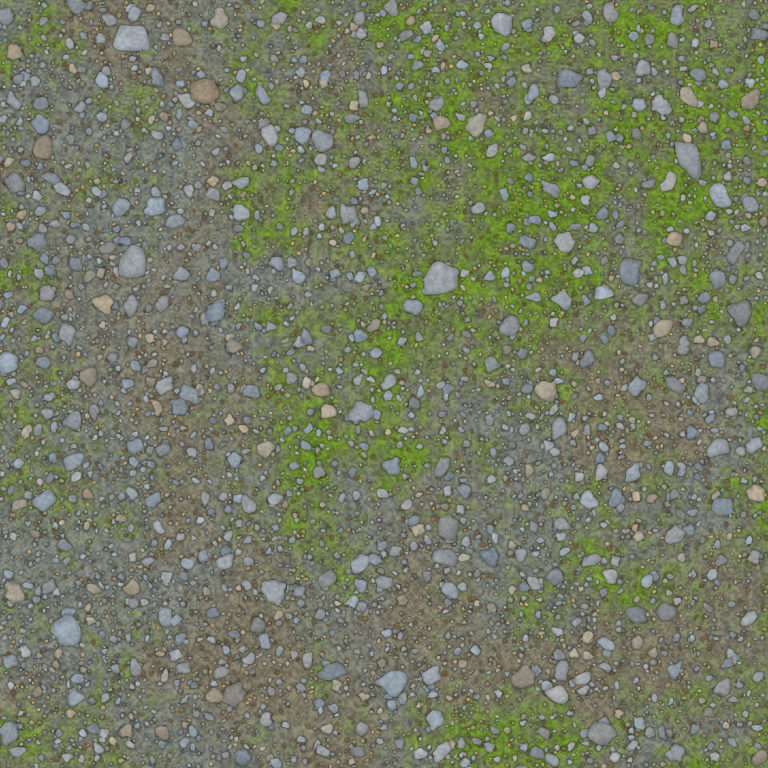
This texture is drawn by a Shadertoy shader. Its source:

```glsl
// Mossy gravel ground: grainy soil with patches of moss, strewn with worn stones.
// Soil and moss blend by layered value noise; each size of stone is a jittered
// grid of softened random polygons, drawn from the smallest to the largest.

const vec3 SOIL_BROWN  = vec3(0.47, 0.45, 0.38);
const vec3 SOIL_GREY   = vec3(0.46, 0.48, 0.45);
const vec3 MOSS_DULL   = vec3(0.43, 0.475, 0.32);
const vec3 MOSS_BRIGHT = vec3(0.40, 0.52, 0.17);
const vec3 STONE_COOL  = vec3(0.58, 0.61, 0.635);
const vec3 STONE_WARM  = vec3(0.64, 0.61, 0.55);
const vec3 CHIP_TAN    = vec3(0.69, 0.60, 0.43);
const vec3 CHIP_BROWN  = vec3(0.50, 0.39, 0.27);
const float GRAIN_CONTRAST = 0.52;
const float SHADOW_DEPTH   = 0.24;
const float SHADOW_WIDTH   = 0.0035;
const float TAU = 6.2831853;
const int SIDES = 7;

float hash(vec2 p) {
    return fract(sin(dot(p, vec2(127.1, 311.7))) * 43758.5453);
}

float noise(vec2 p) {
    vec2 i = floor(p), f = fract(p);
    f = f * f * (3.0 - 2.0 * f);
    return mix(mix(hash(i), hash(i + vec2(1, 0)), f.x),
               mix(hash(i + vec2(0, 1)), hash(i + vec2(1, 1)), f.x), f.y);
}

float fbm(vec2 p) {
    float sum = 0.0, amplitude = 0.5;
    for (int i = 0; i < 4; i++) {
        sum += amplitude * noise(p);
        p = mat2(1.6, 1.2, -1.2, 1.6) * p + 7.3;
        amplitude *= 0.5;
    }
    return sum / 0.9375;
}

// Signed distance to a polygon of random sides with softened corners
float pebble(vec2 q, float radius, vec2 id) {
    const float SHARPNESS = 11.0;
    float sum = 0.0;
    for (int k = 0; k < SIDES; k++) {
        vec2 key = id + float(k) * 3.17;
        float angle = (float(k) + 0.8 * hash(key)) * TAU / float(SIDES);
        float side = mix(0.72, 1.12, hash(key + 41.0));
        float reach = dot(q, vec2(cos(angle), sin(angle))) / radius - side;
        sum += exp2(SHARPNESS * reach);
    }
    return radius * log2(sum) / SHARPNESS;
}

// Paints one grid of stones over the colour; sizes are in cells
void scatter(vec2 uv, float cells, float density, vec2 sizes, float seed,
             vec3 mainTint, vec3 rareTint, float rareShare, inout vec3 color) {
    vec2 p = uv * cells, home = floor(p);
    vec2 ragged = vec2(noise(p * 4.5 + seed), noise(p * 4.5 + seed + 31.0)) - 0.5;
    float nearest = 1e3, nearRadius = 1.0;
    vec2 nearId = home, nearOffset = vec2(0);

    for (int y = -1; y <= 1; y++)
    for (int x = -1; x <= 1; x++) {
        vec2 cell = home + vec2(x, y), id = cell + seed;
        float crowding = 0.65 + 0.7 * noise(cell / cells * 7.0 + seed);
        if (hash(id) > density * crowding) continue;
        vec2 jitter = vec2(hash(id + 11.3), hash(id + 23.9)) - 0.5;
        float pick = hash(id + 37.1);
        float radius = mix(sizes.x, sizes.y, pick * pick);
        vec2 offset = p - cell - 0.5 - 0.7 * jitter;
        float turn = TAU * hash(id + 53.7);
        vec2 q = mat2(cos(turn), sin(turn), -sin(turn), cos(turn)) * offset;
        q.y *= mix(1.0, 1.65, hash(id + 67.3));
        q += ragged * radius * 0.45;
        if (dot(q, q) > 6.0 * radius * radius) continue;
        float d = pebble(q, radius, id);
        if (d < nearest) {
            nearest = d;
            nearRadius = radius;
            nearId = id;
            nearOffset = offset;
        }
    }

    // Dark contact line in the surrounding soil
    float gap = max(nearest, 0.0) / cells;
    color *= 1.0 - SHADOW_DEPTH * (1.0 - smoothstep(0.0, SHADOW_WIDTH, gap));

    // Weathered face, lit from the upper left
    float rare = step(hash(nearId + 71.9), rareShare);
    vec3 face = mix(mainTint, rareTint, rare);
    face *= 0.86 + 0.25 * hash(nearId + 83.1);
    face += vec3(-0.025, 0.0, 0.025) * (hash(nearId + 97.7) - 0.5) * 2.0;
    face *= 1.0 + 0.20 * (fbm(uv * 95.0 + seed) - 0.5) + 0.15 * (noise(uv * 330.0) - 0.5);
    face *= 1.0 + 0.05 * clamp(dot(nearOffset, vec2(-0.6, 0.8)) / nearRadius, -1.0, 1.0);
    face *= 1.0 - 0.13 * smoothstep(-0.30, 0.0, nearest / nearRadius);
    float edge = 0.9 * cells / iResolution.y;
    color = mix(color, face, 1.0 - smoothstep(-edge, edge, nearest));
}

vec3 ground(vec2 uv) {
    float broad = fbm(uv * 4.5 + 3.1);
    float patches = fbm(uv * 22.0 + 17.0);
    float tufts = fbm(uv * 85.0 + 29.0);
    float moss = broad * 0.95 + patches * 0.65 + tufts * 0.55 - 1.075;
    vec3 soil = mix(SOIL_BROWN, SOIL_GREY, smoothstep(0.32, 0.65, fbm(uv * 9.0 + 51.0)));
    vec3 color = mix(soil, MOSS_DULL, smoothstep(-0.18, 0.10, moss));
    color = mix(color, MOSS_BRIGHT, smoothstep(0.03, 0.34, moss));
    float grain = 0.6 * noise(uv * 360.0) + 0.4 * noise(uv * 170.0 + 9.0) - 0.5;
    return color * (1.03 + GRAIN_CONTRAST * grain + 0.22 * (tufts - 0.5));
}

void mainImage(out vec4 fragColor, in vec2 fragCoord) {
    vec2 uv = fragCoord / iResolution.y;
    vec3 color = ground(uv);
    scatter(uv, 125.0, 0.20, vec2(0.20, 0.42), 5.0, CHIP_TAN, CHIP_BROWN, 0.45, color);
    scatter(uv, 92.0, 0.36, vec2(0.18, 0.40), 113.0, STONE_COOL, STONE_WARM, 0.25, color);
    scatter(uv, 49.0, 0.46, vec2(0.20, 0.42), 227.0, STONE_COOL, STONE_WARM, 0.18, color);
    scatter(uv, 27.0, 0.47, vec2(0.22, 0.43), 331.0, STONE_COOL, STONE_WARM, 0.12, color);
    scatter(uv, 13.0, 0.19, vec2(0.19, 0.36), 449.0, STONE_COOL, STONE_WARM, 0.15, color);
    fragColor = vec4(clamp(color, 0.0, 1.0), 1.0);
}
```
